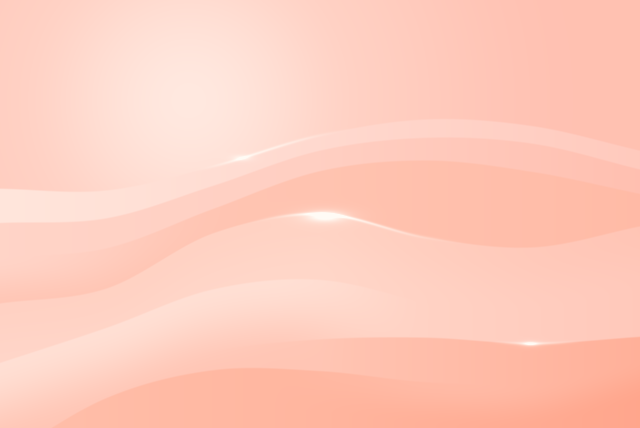
Give the GLSL for this background, as a WebGL 2 fragment shader.

```glsl
#version 300 es
precision highp float;
// Soft peach backdrop: a pale radial glow behind layered, flowing waves.
// Each wave is a smooth curve through seven evenly spaced heights, filled
// below with a gradient; thin highlights and glints sit on three crests.
uniform vec2 u_resolution;
out vec4 fragColor;

// Catmull-Rom curve through seven heights spread over x = 0..1
float wave(float x, float h[7]) {
  float s = clamp(x, 0.0, 0.9999) * 6.0;
  int i = int(s);
  float t = fract(s);
  float b = h[i], c = h[i + 1];
  float a = i > 0 ? h[i - 1] : 2.0 * b - c;
  float d = i < 5 ? h[i + 2] : 2.0 * c - b;
  return b + 0.5 * t * (c - a + t * (2.0 * a - 5.0 * b + 4.0 * c - d
       + t * (3.0 * (b - c) + d - a)));
}

// Coverage of the area below a crest, with a smooth edge
float below(float y, float crest) {
  float soft = 0.0015 + 0.5 / u_resolution.y;
  return smoothstep(-soft, soft, crest - y);
}

// Three colour stops at the left, centre and right
vec3 ramp(float x, vec3 left, vec3 centre, vec3 right) {
  return x < 0.5 ? mix(left, centre, x * 2.0) : mix(centre, right, x * 2.0 - 1.0);
}

// Elliptical sparkle with a small bright core
float glint(vec2 p, vec2 centre, vec2 size) {
  vec2 d = (p - centre) / size;
  return exp(-dot(d, d)) + 0.3 * exp(-0.3 * dot(d, d));
}

// Fine line along a crest, fading in and out between two x positions
float highlight(vec2 p, float crest, float start, float peak, float end) {
  float fade = smoothstep(start, peak, p.x) * (1.0 - smoothstep(peak, end, p.x));
  return fade * exp(-pow((p.y - crest) / 0.0035, 2.0));
}

void main() {
  vec2 p = gl_FragCoord.xy / u_resolution;
  float x = p.x, y = p.y;

  // Crests, from the back to the front
  float ribbonTop = wave(x, float[7](0.559, 0.555, 0.611, 0.684, 0.721, 0.705, 0.648));
  float ribbonLow = wave(x, float[7](0.479, 0.490, 0.566, 0.648, 0.678, 0.664, 0.604));
  float hill = wave(x, float[7](0.398, 0.420, 0.512, 0.600, 0.625, 0.598, 0.547));
  float mainWave = wave(x, float[7](0.291, 0.326, 0.455, 0.500, 0.445, 0.422, 0.471));
  float paleWave = wave(x, float[7](0.152, 0.234, 0.324, 0.346, 0.290, 0.220, 0.200));
  float lowWave = wave(x, float[7](0.040, 0.120, 0.180, 0.207, 0.211, 0.197, 0.213));
  float front = wave(x, float[7](-0.075, 0.070, 0.135, 0.133, 0.107, 0.104, 0.160));

  // Radial glow over the sky
  float r = length((p - vec2(0.295, 0.765)) * vec2(1.5, 1.0));
  vec3 col = mix(vec3(1.0, 0.91, 0.875), vec3(1.0, 0.83, 0.78), smoothstep(0.0, 0.42, r));
  col = mix(col, vec3(1.0, 0.755, 0.695), smoothstep(0.2, 0.95, r));

  // Light ribbon and the band beneath it
  vec3 ribbon = ramp(x, vec3(1.0, 0.90, 0.86), vec3(1.0, 0.85, 0.81), vec3(1.0, 0.79, 0.74));
  col = mix(col, ribbon, below(y, ribbonTop));
  vec3 band = ramp(x, vec3(1.0, 0.83, 0.78), vec3(1.0, 0.81, 0.76), vec3(1.0, 0.75, 0.69));
  col = mix(col, band, below(y, ribbonLow));

  // Warm hill, its left end melting into the band
  vec3 warm = ramp(x, vec3(1.0, 0.775, 0.71), vec3(1.0, 0.765, 0.69), vec3(1.0, 0.73, 0.65));
  float melt = mix(smoothstep(0.0, 0.12, hill - y), 1.0, smoothstep(0.0, 0.4, x));
  col = mix(col, warm, below(y, hill) * melt);

  // Broad central wave
  vec3 broad = ramp(x, vec3(1.0, 0.82, 0.765), vec3(1.0, 0.825, 0.765), vec3(1.0, 0.77, 0.71));
  broad += vec3(0.0, 0.015, 0.02) * smoothstep(0.0, 0.15, mainWave - y);
  col = mix(col, broad, below(y, mainWave));

  // Pale wave, bright on its crest and vanishing to the right
  float depth = smoothstep(0.0, 0.2, paleWave - y);
  vec3 pale = mix(vec3(1.0, 0.875, 0.83), vec3(1.0, 0.775, 0.71), depth);
  col = mix(col, pale, below(y, paleWave) * (1.0 - smoothstep(0.42, 0.68, x)));

  // Low wave, appearing from the left
  vec3 low = ramp(x, vec3(1.0, 0.79, 0.73), vec3(1.0, 0.77, 0.70), vec3(1.0, 0.69, 0.60));
  col = mix(col, low, below(y, lowWave) * smoothstep(0.28, 0.58, x));

  // Deep coral front, softer at its right end
  vec3 coral = ramp(x, vec3(1.0, 0.75, 0.67), vec3(1.0, 0.71, 0.62), vec3(1.0, 0.65, 0.55));
  float veil = smoothstep(0.0, 0.1, front - y);
  veil = mix(1.0, veil, smoothstep(0.4, 0.8, x));
  col = mix(col, coral, below(y, front) * veil);

  // Crest highlights and glints
  float light = 0.7 * highlight(p, ribbonTop, 0.30, 0.39, 0.56);
  light += 0.8 * highlight(p, mainWave, 0.38, 0.52, 0.74);
  light += 0.5 * highlight(p, lowWave, 0.76, 0.83, 0.92);
  light += glint(p, vec2(0.508, 0.494), vec2(0.026, 0.011));
  light += 0.6 * glint(p, vec2(0.378, 0.631), vec2(0.013, 0.006));
  light += 0.6 * glint(p, vec2(0.829, 0.197), vec2(0.011, 0.005));
  col = mix(col, vec3(1.0, 0.985, 0.96), clamp(light, 0.0, 1.0));

  fragColor = vec4(col, 1.0);
}
```
